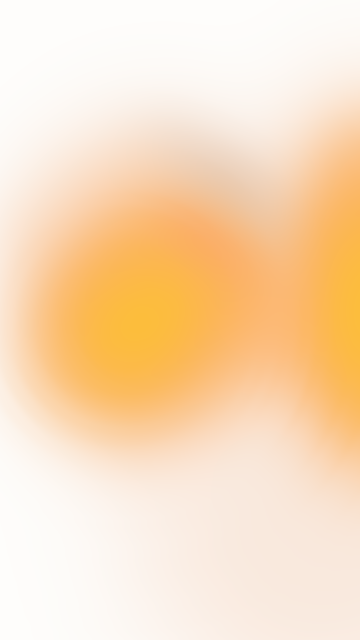
Write a Shadertoy shader that draws this background.

```glsl
const vec3 WHITE = vec3(0.995, 0.992, 0.985);
const vec3 CREAM = vec3(0.976, 0.912, 0.866);
const vec3 PEACH = vec3(0.980, 0.790, 0.630);
const vec3 APRICOT = vec3(0.990, 0.735, 0.490);
const vec3 TAUPE = vec3(0.870, 0.765, 0.685);
const vec3 ORANGE = vec3(0.985, 0.690, 0.370);
const vec3 CORAL = vec3(0.985, 0.650, 0.420);
const vec3 GOLD = vec3(0.988, 0.742, 0.235);

float hash(vec2 cell) {
    vec3 q = fract(vec3(cell.xyx) * 0.1031);
    q += dot(q, q.yzx + 33.33);
    return fract((q.x + q.y) * q.z);
}

float noise(vec2 p) {
    vec2 cell = floor(p);
    vec2 f = fract(p);
    f = f * f * (3.0 - 2.0 * f);
    float low = mix(hash(cell), hash(cell + vec2(1, 0)), f.x);
    float high = mix(hash(cell + vec2(0, 1)), hash(cell + vec2(1, 1)), f.x);
    return mix(low, high, f.y);
}

// Soft tilted ellipse: 1 at its centre, higher hardness gives a flatter core
float glow(vec2 p, vec2 centre, vec2 radii, float tilt, float hardness) {
    vec2 axis = vec2(cos(tilt), sin(tilt));
    vec2 q = p - centre;
    vec2 local = vec2(dot(q, axis), dot(q, vec2(-axis.y, axis.x)));
    return exp(-pow(length(local / radii) + 1e-4, hardness));
}

float unite(float a, float b) {
    return 1.0 - (1.0 - a) * (1.0 - b);
}

// Faint brushed arcs that follow circles around a centre
float brushedArcs(vec2 p, vec2 centre) {
    vec2 q = p - centre;
    float radius = length(q);
    vec2 direction = q / max(radius, 1e-4);
    return noise(vec2(radius * 75.0 + direction.x * 2.0, direction.y * 2.0 + 7.0)) - 0.5;
}

void mainImage(out vec4 fragColor, in vec2 fragCoord) {
    vec2 p = fragCoord / iResolution.xy * vec2(0.5625, 1.0);
    vec2 orb = vec2(0.219, 0.495);

    // Slightly uneven contours
    vec2 wobble = vec2(noise(p * 9.0), noise(p * 9.0 + 31.0)) - 0.5;
    p += wobble * 0.010 + brushedArcs(p, orb) * 0.005;

    // Pale halo and lower right wash
    float halo = glow(p, vec2(0.247, 0.544), vec2(0.273, 0.300), 0.0, 4.0);
    halo = unite(halo, glow(p, vec2(0.573, 0.505), vec2(0.234, 0.390), 0.0, 4.0));
    halo = unite(halo, glow(p, vec2(0.495, 0.167), vec2(0.305, 0.286), 0.0, 3.0));
    vec3 color = mix(WHITE, CREAM, halo);

    // Peach bodies and the bridge between them
    float body = glow(p, vec2(0.228, 0.525), vec2(0.208, 0.234), 0.0, 4.0);
    body = unite(body, glow(p, vec2(0.573, 0.531), vec2(0.170, 0.285), 0.0, 4.0));
    color = mix(color, PEACH, body);
    float bridge = glow(p, vec2(0.430, 0.525), vec2(0.170, 0.137), 0.0, 2.5);
    color = mix(color, APRICOT, bridge);

    // Dusky shade above the left orb
    float shade = glow(p, vec2(0.358, 0.707), vec2(0.125, 0.070), -0.7, 2.0);
    color = mix(color, TAUPE, 0.62 * shade);

    // Orange rings, coral rim and gold cores
    float ring = glow(p, vec2(0.234, 0.518), vec2(0.185, 0.150), 0.75, 3.5);
    ring = unite(ring, glow(p, vec2(0.586, 0.544), vec2(0.124, 0.235), 0.0, 3.5));
    color = mix(color, ORANGE, ring);
    float rim = glow(p, vec2(0.319, 0.616), vec2(0.080, 0.055), -0.75, 2.0);
    color = mix(color, CORAL, 0.65 * rim);
    float core = glow(p, orb, vec2(0.125, 0.100), 0.8, 2.2);
    core = unite(core, glow(p, vec2(0.586, 0.512), vec2(0.090, 0.156), 0.0, 2.5));
    color = mix(color, GOLD, core);

    fragColor = vec4(color, 1.0);
}
```
